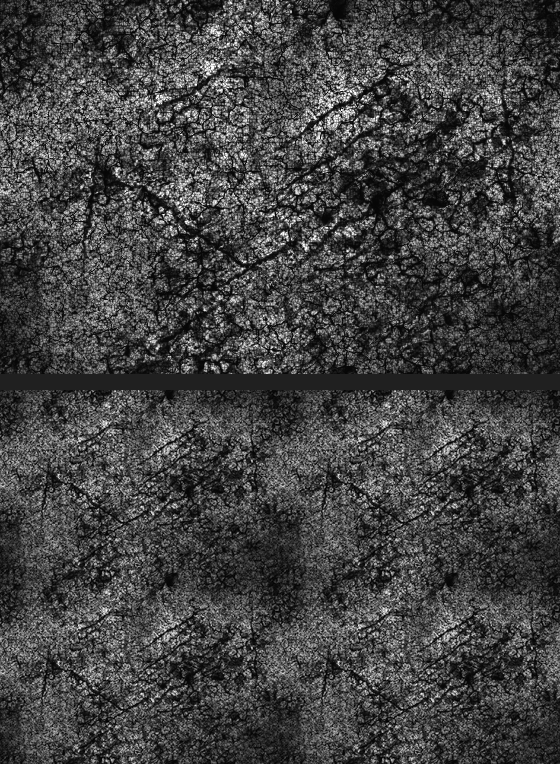
Top: one tile. Bottom: repeated 2 by 2.
Reproduce this texture procedurally as a WebGL 2 fragment shader.

```glsl
#version 300 es
precision highp float;
// Worn black leather: fine pebbled grain broken by ragged wrinkles, slanted
// strokes and long creases under uneven soft light. Cellular and value noise
// wrap on a 3 x 2 lattice, so the sheet tiles in both directions.

uniform vec2 u_resolution;
out vec4 fragColor;

const vec2 PERIOD = vec2(3.0, 2.0);   // canvas size in lattice units
const float GRAIN_SCALE = 80.0;       // cells per unit, whole numbers only
const float FLECK_SCALE = 64.0;
const float COARSE_SCALE = 12.0;
const float FINE_SCALE = 30.0;
const vec2 STROKE_SCALE = vec2(17.0, 6.0);
const float GRAIN_CONTRAST = 2.0;
const float FLECK_CONTRAST = 1.5;
const float FINE_DEPTH = 0.55;
const float PIT_DEPTH = 0.8;
const float LIGHT = 0.40;
const float CLOUD_CONTRAST = 1.6;
const float SHOULDER = 0.2;           // softens the highlights
const float BLACK_LEVEL = 0.025;
const int CREASES = 10;
const float CREASE_WIDTH = 0.012;
const float TAU = 6.28319;

float hash(vec2 p) {
  return fract(sin(dot(p, vec2(127.1, 311.7))) * 43758.5453);
}

vec2 hash2(vec2 p) {
  return vec2(hash(p), hash(p + 41.3));
}

// Value noise that wraps over PERIOD
float noise(vec2 q, vec2 scale, float seed) {
  vec2 wrap = PERIOD * scale, cell = floor(q * scale), f = fract(q * scale);
  f = f * f * (3.0 - 2.0 * f);
  vec2 a = mod(cell, wrap) + seed, b = mod(cell + 1.0, wrap) + seed;
  return mix(mix(hash(a), hash(vec2(b.x, a.y)), f.x),
             mix(hash(vec2(a.x, b.y)), hash(b), f.x), f.y);
}

float fbm(vec2 q, float scale, float seed) {
  float sum = 0.0, gain = 0.5;
  for (int i = 0; i < 4; i++) {
    sum += gain * noise(q, vec2(scale), seed + float(i) * 7.7);
    scale *= 2.0;
    gain *= 0.5;
  }
  return sum / 0.9375;
}

// Distances to the nearest and second nearest cell points
vec2 cells(vec2 q, float scale, float seed) {
  vec2 cell = floor(q * scale), f = fract(q * scale);
  vec2 best = vec2(4.0);
  for (int y = -1; y <= 1; y++) {
    for (int x = -1; x <= 1; x++) {
      vec2 o = vec2(x, y);
      float d = length(o + hash2(mod(cell + o, PERIOD * scale) + seed) - f);
      best = d < best.x ? vec2(d, best.x) : vec2(best.x, min(best.y, d));
    }
  }
  return best;
}

// Long folds: x is the dark groove, y the lit swelling beside it
vec2 creases(vec2 q) {
  vec2 result = vec2(0.0);
  for (int i = 0; i < CREASES; i++) {
    float id = float(i);
    vec2 centre = hash2(vec2(id, 5.3)) * PERIOD;
    float kind = mod(id, 5.0);
    float angle = kind < 3.0 ? 0.6 : (kind < 4.0 ? -0.6 : 1.55);
    angle += 0.35 * (hash(vec2(id, 9.1)) - 0.5);
    vec2 dir = vec2(cos(angle), sin(angle));
    float reach = mix(0.35, 0.75, hash(vec2(id, 2.7)));
    vec2 d = mod(q - centre + 0.5 * PERIOD, PERIOD) - 0.5 * PERIOD;
    float along = dot(d, dir);
    float dist = length(d - dir * clamp(along, -reach, reach));
    float taper = 1.0 - smoothstep(0.3 * reach, reach, abs(along));
    float width = CREASE_WIDTH * (0.35 + 0.65 * taper);
    float groove = 1.0 - smoothstep(0.3 * width, 1.4 * width, dist);
    result.x = max(result.x, groove * (0.3 + 0.6 * taper));
    result.y = max(result.y, taper * exp(-dist * dist / 0.007));
  }
  return result;
}

void main() {
  vec2 uv = gl_FragCoord.xy / u_resolution;
  vec2 q = uv * PERIOD;

  // Ragged distortion shared by all wrinkles
  vec2 bend = vec2(fbm(q, 5.0, 3.0), fbm(q, 5.0, 61.0)) - 0.5;
  vec2 fray = vec2(noise(q, vec2(58.0), 13.0), noise(q, vec2(58.0), 87.0)) - 0.5;
  vec2 w = q + 0.1 * bend + 0.016 * fray;

  // Pebbled grain
  float pebble = cells(q, GRAIN_SCALE, 19.0).x;
  float grain = 1.0 + GRAIN_CONTRAST * (0.45 - pebble)
              + FLECK_CONTRAST * (noise(q, vec2(FLECK_SCALE), 29.0) - 0.5);

  // Broken wrinkle network, thick in worn patches and faint in smooth ones
  float wear = smoothstep(0.3, 0.7, fbm(q, 3.0, 37.0));
  float gaps = smoothstep(0.25, 0.65, noise(q, vec2(16.0), 23.0));
  vec2 coarse = cells(w, COARSE_SCALE, 43.0);
  vec2 fine = cells(w, FINE_SCALE, 53.0);
  float crack = 1.0 - smoothstep(0.0, mix(0.08, 0.3, wear), coarse.y - coarse.x);
  float nick = 1.0 - smoothstep(0.0, mix(0.15, 0.4, wear), fine.y - fine.x);
  float skin = (1.0 - crack * mix(0.3, 1.0, gaps)) * (1.0 - FINE_DEPTH * nick);

  // Ragged pits and slanted strokes
  float pit = 1.0 - smoothstep(0.3, 0.48, fbm(w, 17.0, 31.0));
  skin *= 1.0 - PIT_DEPTH * pit * mix(0.4, 1.0, wear);
  float stroke = abs(noise(vec2(w.x - 1.5 * w.y, w.y), STROKE_SCALE, 71.0) - 0.5);
  skin *= mix(1.0 - 0.8 * wear, 1.0, smoothstep(0.01, 0.09, stroke));
  vec2 fold = creases(q + 0.09 * bend + 0.018 * fray);
  skin *= 1.0 - fold.x;

  // Broad light, dim towards the edges
  vec2 glow = 0.5 - 0.5 * cos(TAU * uv);
  float light = LIGHT * (0.7 + 0.6 * dot(glow, vec2(0.6, 0.4)));
  light *= max(0.3, 1.0 + CLOUD_CONTRAST * (fbm(q, 2.0, 97.0) - 0.5));
  light *= 1.0 + 0.3 * fold.y;

  float tone = light * max(grain, 0.08) * skin;
  tone = BLACK_LEVEL + tone / (1.0 + SHOULDER * tone);
  fragColor = vec4(vec3(min(tone, 1.0)), 1.0);
}
```
